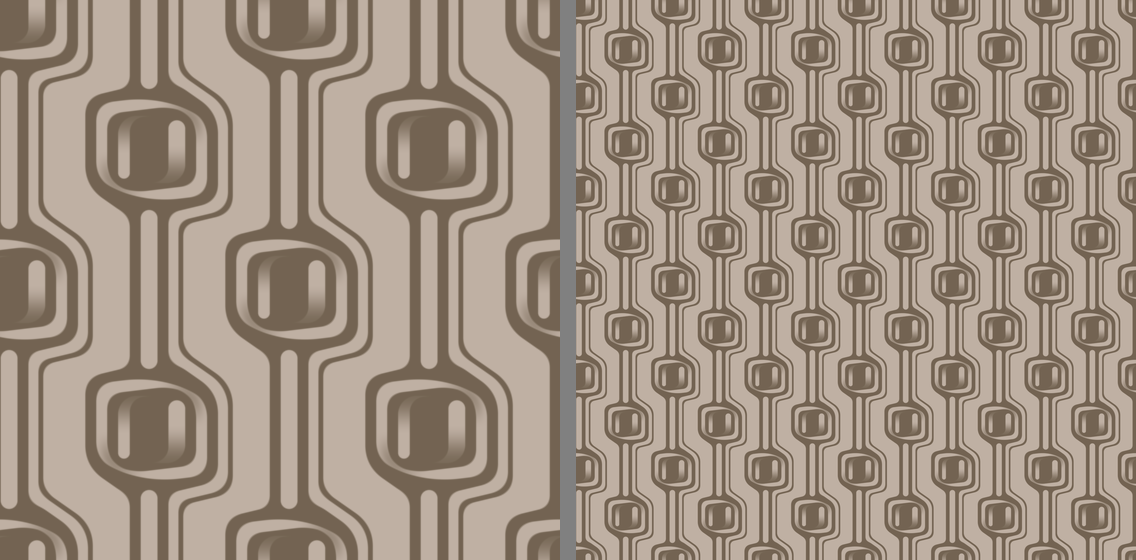
Left: one tile. Right: repeated 3 by 3.
A WebGL 1 fragment shader for this pattern:

```glsl
precision highp float;
uniform vec2 u_resolution;

float smoothMax(float a, float b, float k) {
  float h = max(k - abs(a - b), 0.0) / k;
  return max(a, b) + h * h * k * 0.25;
}

float smoothMin(float a, float b, float k) {
  return -smoothMax(-a, -b, k);
}

// Rounded hexagon: upright sides, tilted top and bottom, two cut corners
float skewHexagon(vec2 p, vec3 extent, vec2 slope, float k) {
  float side = abs(p.x) - extent.x;
  float top = (abs(p.y - slope.x * p.x) - extent.y) / length(vec2(1.0, slope.x));
  float cut = (abs(p.y + slope.y * p.x) - extent.z) / length(vec2(1.0, slope.y));
  return smoothMax(smoothMax(side, top, k), cut, k);
}

float roundBox(vec2 p, vec2 halfSize, float radius) {
  vec2 q = abs(p) - halfSize + radius;
  return length(max(q, 0.0)) + min(max(q.x, q.y), 0.0) - radius;
}

float fill(float d) {
  float soft = max(1.4, 768.0 / u_resolution.y);
  return 1.0 - smoothstep(-soft, soft, d);
}

// Light bar inside the bead, round at one end and fading to a crescent at the other
float glint(vec2 p) {
  float inner = p.x < 0.0 ? 30.0 : 23.0;
  vec2 q = p.x < 0.0 ? p : -p;
  float radius = (46.0 - inner) * 0.5;
  vec2 upper = vec2(q.x, max(q.y, 0.0));
  float d = max(roundBox(upper, vec2(46.0), 25.0),
                -roundBox(upper, vec2(inner, 45.0), 21.0));
  if (q.y < 0.0) {
    d = max(d, length(vec2(q.x + inner + radius, min(q.y + 40.0 - radius, 0.0))) - radius);
  }
  float fade = 1.0 - 0.9 * smoothstep(-8.0, 46.0, q.y);
  return fill(d) * fade * smoothstep(0.0, 14.0, -q.x);
}

// Ink coverage of one bead with its rails and side line
float beadChain(vec2 p) {
  float rails = abs(p.x + 3.5) - 26.5;
  float body = smoothMin(skewHexagon(p, vec3(91.0, 93.0, 114.0), vec2(0.24, 0.7), 24.0), rails, 16.0);
  float slot = length(vec2(p.x + 3.5, min(abs(p.y) - 94.5, 0.0))) - 11.5;
  float ink = fill(body) * (1.0 - fill(slot));

  // Side line follows the right contour
  ink = max(ink, fill(abs(body - 17.0) - 3.3) * step(0.0, p.x));

  // Light ring, shaded at two opposite corners
  float ring = skewHexagon(p, vec3(76.0, 72.0, 77.0), vec2(0.12, 0.45), 25.0);
  vec2 q = p.x < 0.0 ? -p : p;
  float shade = 0.5 * smoothstep(0.0, 45.0, q.y) * smoothstep(5.0, 55.0, q.x);
  float core = skewHexagon(p, vec3(61.0, 56.0, 88.0), vec2(0.12, 0.75), 22.0);
  shade *= 1.0 - 0.7 * smoothstep(2.0, 14.0, core);
  ink = mix(ink, shade, fill(ring));

  // Dark core with its two glints
  ink = mix(ink, 1.0, fill(core));
  return ink * (1.0 - glint(p));
}

void main() {
  // Two repeats each way, 384 units per repeat
  vec2 p = gl_FragCoord.xy / u_resolution * 768.0;
  float ink = 0.0;
  for (int i = 0; i < 2; i++) {
    vec2 center = vec2(208.0, 179.0) + 192.0 * float(i);
    ink = max(ink, beadChain(mod(p - center + 192.0, 384.0) - 192.0));
  }
  vec3 color = mix(vec3(0.75, 0.69, 0.64), vec3(0.45, 0.39, 0.32), ink);
  gl_FragColor = vec4(color, 1.0);
}
```
